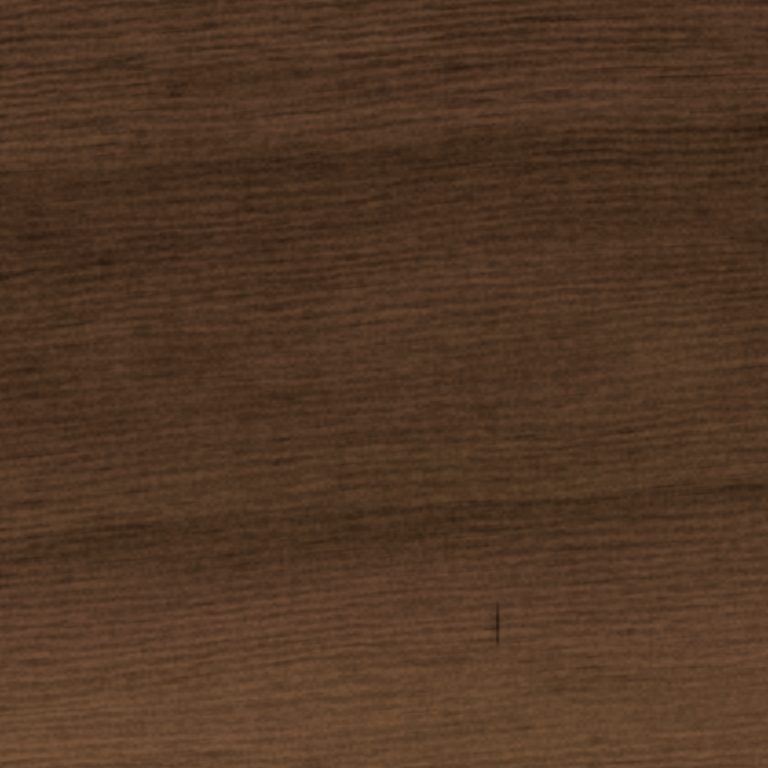
Reproduce this texture procedurally as a Shadertoy shader.

```glsl
float hash(vec2 p) {
    vec3 q = fract(vec3(p.xyx) * 0.1031);
    q += dot(q, q.yzx + 33.33);
    return fract((q.x + q.y) * q.z);
}

float valueNoise(vec2 p) {
    vec2 cell = floor(p);
    vec2 f = fract(p);
    f = f * f * (3.0 - 2.0 * f);
    float low = mix(hash(cell), hash(cell + vec2(1, 0)), f.x);
    float high = mix(hash(cell + vec2(0, 1)), hash(cell + vec2(1, 1)), f.x);
    return mix(low, high, f.y);
}

// Layered noise centred on zero, roughly -0.5 to 0.5
float fbm(vec2 p, int octaves) {
    float sum = 0.0;
    float weight = 0.5;
    for (int i = 0; i < octaves; i++) {
        sum += weight * (valueNoise(p) - 0.5);
        p = p * 2.03 + vec2(17.3, 9.1);
        weight *= 0.5;
    }
    return sum;
}

// Dark growth band: crisp upper edge, slow fade below it
float growthBand(float across, float edge, float fade) {
    float below = 1.0 - smoothstep(edge - 0.012, edge + 0.010, across);
    return below * exp(-max(edge - across, 0.0) / fade);
}

// Wavy grain lines whose strength drifts over the board
float grainLines(vec2 grain, float count) {
    float wander = 2.6 * fbm(grain * vec2(2.5, 10.0), 3);
    float wobble = 0.6 * fbm(grain * vec2(45.0, 80.0), 2);
    float strength = 0.45 + 0.95 * valueNoise(grain * vec2(3.5, 16.0) + 40.0);
    return strength * sin(6.28318 * (grain.y * count + wander + wobble));
}

// Short upright crack with tapered ends
float crack(vec2 p, vec2 centre, float halfLength, float halfWidth) {
    vec2 d = p - centre;
    float taper = 1.0 - smoothstep(0.4, 1.0, abs(d.y) / halfLength);
    float core = 1.0 - smoothstep(0.3, 1.6, abs(d.x) / halfWidth);
    return taper * core;
}

// Board-wide light and dark, running from pale bottom to dark top
float boardTone(vec2 grain) {
    float tone = mix(0.88, 0.36, smoothstep(-0.08, 0.62, grain.y));
    tone += 0.12 * smoothstep(0.76, 0.80, grain.y);
    tone -= 0.32 * growthBand(grain.y, 0.300, 0.065);
    tone -= 0.26 * growthBand(grain.y, 0.765, 0.055);
    tone += 0.48 * fbm(grain * vec2(1.5, 9.0) + 5.0, 3);
    return tone;
}

void mainImage(out vec4 fragColor, in vec2 fragCoord) {
    vec2 p = fragCoord / iResolution.xy;

    // Grain coordinates: x along the fibres, y across them
    float bend = 0.035 * fbm(p * vec2(1.8, 2.5) + 3.0, 2);
    vec2 grain = vec2(p.x, p.y - 0.085 * p.x + bend);

    float tone = boardTone(grain);
    float contrast = 0.9 + 0.35 * smoothstep(0.72, 0.82, grain.y);
    tone += 0.125 * contrast * grainLines(grain, 68.0);

    // Long streaks, fine fibres, speckle and faint cross ripple
    tone += 0.46 * contrast * fbm(grain * vec2(8.0, 100.0), 2);
    tone += 0.36 * fbm(grain * vec2(70.0, 190.0), 2);
    tone += 0.26 * (valueNoise(p * 210.0) - 0.5);
    tone += 0.10 * (valueNoise(p * vec2(150.0, 40.0) + 60.0) - 0.5);

    // Dark pores
    float pores = valueNoise(grain * vec2(22.0, 150.0) + 70.0);
    tone -= 0.20 * contrast * smoothstep(0.72, 0.95, pores);

    // Crack with a soft shadow beside it
    vec2 crackCentre = vec2(0.648, 0.186);
    tone -= 0.60 * crack(p, crackCentre, 0.036, 0.0022);
    tone -= 0.16 * crack(p, crackCentre - vec2(0.003, 0.0), 0.038, 0.007);

    vec3 darkWalnut = vec3(0.222, 0.145, 0.089);
    vec3 paleWalnut = vec3(0.422, 0.293, 0.204);
    vec3 color = mix(darkWalnut, paleWalnut, clamp(tone, -0.4, 1.2));

    // Slight drift between redder and more olive brown
    float hue = fbm(grain * vec2(1.5, 6.0) + 25.0, 2);
    color *= 1.0 + hue * vec3(0.03, -0.04, 0.12);

    fragColor = vec4(color, 1.0);
}
```
